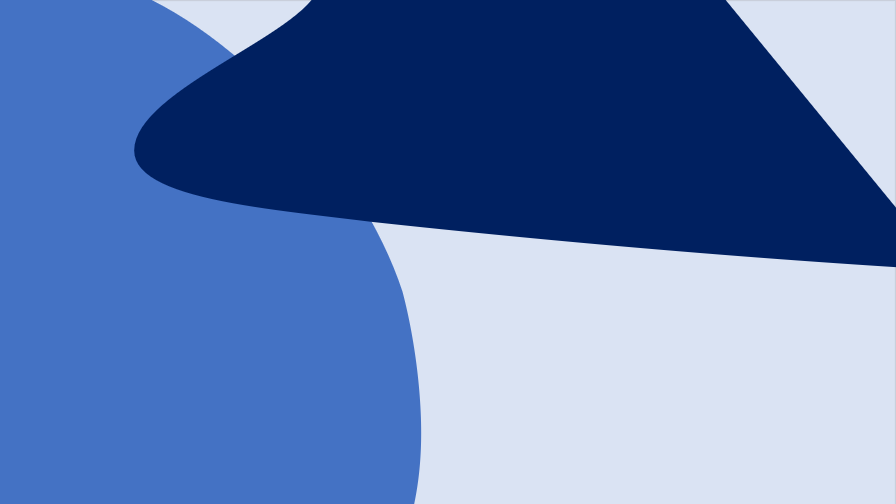
Reproduce this background procedurally as a WebGL 1 fragment shader.

```glsl
precision highp float;

uniform vec2 u_resolution;

// Adds one edge to an outline: x is squared distance, y is the inside sign
void addLine(vec2 p, vec2 a, vec2 b, inout vec2 field) {
  vec2 edge = b - a;
  vec2 toPoint = p - a;
  vec2 gap = toPoint - edge * clamp(dot(toPoint, edge) / max(dot(edge, edge), 1e-6), 0.0, 1.0);
  field.x = min(field.x, dot(gap, gap));
  bvec3 side = bvec3(p.y >= a.y, p.y < b.y, edge.x * toPoint.y > edge.y * toPoint.x);
  if (all(side) || !any(side)) field.y = -field.y;
}

vec2 cubic(vec2 a, vec2 b, vec2 c, vec2 d, float t) {
  vec2 ab = mix(a, b, t);
  vec2 bc = mix(b, c, t);
  vec2 cd = mix(c, d, t);
  return mix(mix(ab, bc, t), mix(bc, cd, t), t);
}

// Adds a cubic curve as a chain of short edges
void addCurve(vec2 p, vec2 a, vec2 b, vec2 c, vec2 d, inout vec2 field) {
  vec2 last = a;
  for (int i = 1; i <= 28; i++) {
    vec2 next = cubic(a, b, c, d, float(i) / 28.0);
    addLine(p, last, next, field);
    last = next;
  }
}

float coverage(vec2 field, float pixel) {
  return clamp(0.5 - field.y * sqrt(field.x) / pixel, 0.0, 1.0);
}

// Large rounded form on the left
vec2 roundForm(vec2 p) {
  vec2 field = vec2(1e6, 1.0);
  addCurve(p, vec2(130, 0), vec2(222, 46), vec2(314, 155), vec2(345, 250), field);
  addCurve(p, vec2(345, 250), vec2(354, 284), vec2(361, 330), vec2(361, 371), field);
  addCurve(p, vec2(361, 371), vec2(361, 393), vec2(359, 413), vec2(355, 432), field);
  addLine(p, vec2(355, 432), vec2(352, 450), field);
  addLine(p, vec2(352, 450), vec2(-20, 450), field);
  addLine(p, vec2(-20, 450), vec2(-20, -20), field);
  addLine(p, vec2(-20, -20), vec2(92, -20), field);
  addLine(p, vec2(92, -20), vec2(130, 0), field);
  return field;
}

// Sweeping wedge with a rounded tip
vec2 wedge(vec2 p) {
  vec2 field = vec2(1e6, 1.0);
  addCurve(p, vec2(267, 0), vec2(236, 38), vec2(115, 82), vec2(115, 129), field);
  addCurve(p, vec2(115, 129), vec2(115, 170), vec2(225, 178.5), vec2(317, 190), field);
  addCurve(p, vec2(317, 190), vec2(455, 205), vec2(610, 219), vec2(768, 229), field);
  addLine(p, vec2(768, 229), vec2(800, 231), field);
  addLine(p, vec2(800, 231), vec2(800, 217), field);
  addLine(p, vec2(800, 217), vec2(605.6, -20), field);
  addLine(p, vec2(605.6, -20), vec2(285, -20), field);
  addLine(p, vec2(285, -20), vec2(267, 0), field);
  return field;
}

void main() {
  // Layout grid of 768 by 432 units, with y running down
  vec2 uv = gl_FragCoord.xy / u_resolution;
  vec2 p = vec2(uv.x, 1.0 - uv.y) * vec2(768, 432);
  float pixel = 432.0 / u_resolution.y;

  vec3 pale = vec3(0.855, 0.89, 0.953);
  vec3 blue = vec3(0.267, 0.447, 0.769);
  vec3 navy = vec3(0.0, 0.125, 0.376);

  // Faint hairline along the top and right borders
  float border = min(p.y, 768.0 - p.x);
  float hairline = clamp((1.0 - border) / pixel + 0.5, 0.0, 1.0);
  vec3 color = mix(pale, vec3(0.76, 0.78, 0.82), 0.7 * hairline);

  color = mix(color, blue, coverage(roundForm(p), pixel));
  color = mix(color, navy, coverage(wedge(p), pixel));
  gl_FragColor = vec4(color, 1.0);
}
```
